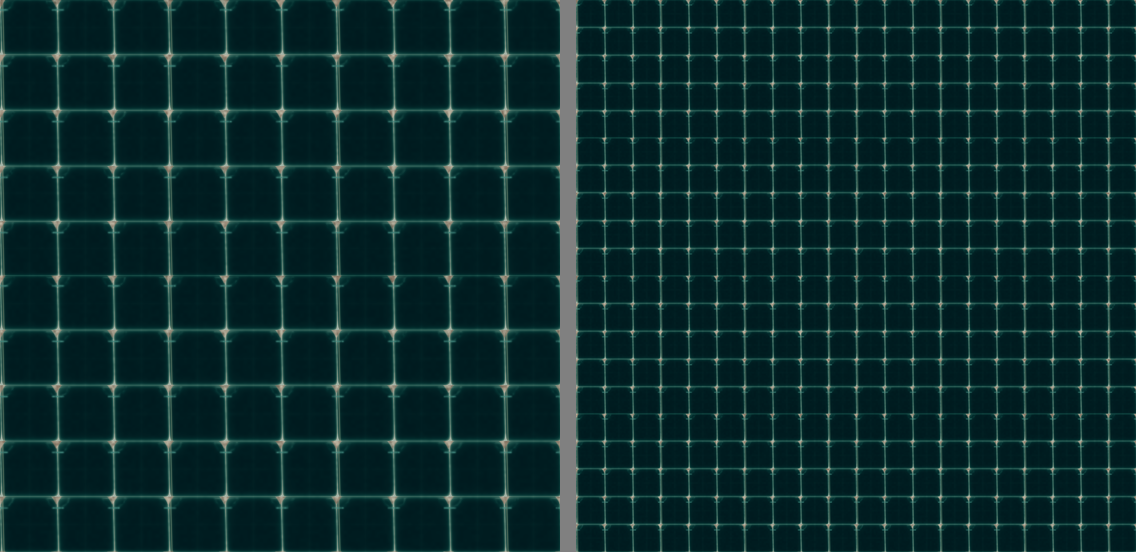
Left, the tile; right, the same tile 2 across and 2 down.
Give the GLSL for this pattern, as a Shadertoy shader.

```glsl
// A ten by ten lattice of glowing pale threads on deep teal, with a warm
// ragged wedge, a half halo and a short broken dash hanging at each crossing.
// Glow from distances drives a colour ramp; rows and columns vary by formula.

const float CELLS = 10.0;

float hash(vec2 p) {
    vec3 h = fract(vec3(p.xyx) * vec3(0.1031, 0.1030, 0.0973));
    h += dot(h, h.yzx + 33.33);
    return fract((h.x + h.y) * h.z);
}

// Value noise that wraps after a whole number of lattice steps.
float wrapNoise(vec2 p, vec2 period) {
    vec2 i = floor(p), f = fract(p);
    f = f * f * (3.0 - 2.0 * f);
    vec2 a = mod(i, period), b = mod(i + 1.0, period);
    return mix(mix(hash(a), hash(vec2(b.x, a.y)), f.x),
               mix(hash(vec2(a.x, b.y)), hash(b), f.x), f.y);
}

// Soft falloff away from a thread.
float glow(float d, float width) {
    return exp(-sqrt(d * d + 0.00003) / width);
}

// Bell curve of the given width.
float bell(float d, float width) {
    return exp(-d * d / (width * width));
}

// Deep teal through sea green to pale mint.
vec3 ramp(float t) {
    vec3 stops[6] = vec3[6](
        vec3(0.00, 0.10, 0.118), vec3(0.01, 0.18, 0.18), vec3(0.09, 0.29, 0.27),
        vec3(0.24, 0.42, 0.38), vec3(0.47, 0.56, 0.50), vec3(0.65, 0.72, 0.67));
    float s = clamp(t, 0.0, 1.0) * 5.0;
    int k = int(min(s, 4.0));
    return mix(stops[k], stops[k + 1], s - float(k));
}

void mainImage(out vec4 fragColor, in vec2 fragCoord) {
    vec2 q = fragCoord / iResolution.xy * CELLS - vec2(0.026, 0.0);
    float aa = 0.7 * CELLS / iResolution.y;

    // Nearest crossing, with rows gently unevenly spaced
    vec2 id = mod(floor(q + 0.5), CELLS);
    vec2 p = q - floor(q + 0.5);
    float turn = 6.28318 * id.y / CELLS;
    p.y -= 0.01 * (sin(turn) - sin(2.0 * turn)) + 0.006;
    float faintRow = 1.0 - step(0.5, mod(id.y, 5.0));
    float doubled = 1.0 - step(0.5, mod(id.x, 3.0));
    float depth = -p.y;
    float mottled = wrapNoise(q * 20.0, vec2(200.0));

    // Horizontal thread: every fifth is thin and dim
    float nearX = exp(-abs(p.x) / 0.14);
    float across = glow(p.y, mix(0.033, 0.02, faintRow))
                 * mix(0.63, 0.48, faintRow) * (0.93 + 0.3 * nearX);

    // Vertical thread: leans within each cell, every third has a warm twin
    float x = p.x - 0.01 - (0.5 - fract(p.y)) * 0.026;
    float nearY = exp(-abs(p.y) / 0.13);
    float bead = 0.94 + 0.12 * wrapNoise(q * vec2(2.0, 18.0), vec2(20.0, 180.0));
    float core = x + 0.018 * doubled;
    float down = (0.34 * bell(core, 0.022) + 0.38 * glow(core, 0.042))
               * (0.95 + 0.3 * nearY) * bead;
    float strand = bell(x - 0.022, 0.018) * mix(0.2, 0.9, doubled);
    down = max(down, 0.54 * strand);
    float light = across + down - across * down;

    // Barely visible weave and grain inside the cells
    vec2 weave = abs(fract(q * 2.0) - 0.5);
    light += 0.04 * (glow(0.5 - weave.x, 0.07) + 0.6 * glow(0.5 - weave.y, 0.05));
    light += 0.03 * (wrapNoise(q * 14.0, vec2(140.0)) + 0.1);

    // Half halo below the crossing, stronger on the right
    float r = length(p - vec2(0.01, 0.0));
    float halo = 0.24 * bell(r, 0.18) + 0.17 * bell(r - 0.2, 0.03) * mottled;
    light += halo * smoothstep(0.0, 0.04, depth)
           * (0.8 + 0.4 * smoothstep(-0.1, 0.15, p.x));

    // Flare climbing above the crossing, and a whisker to its left
    float height = max(p.y, 0.0);
    light += 0.4 * (1.0 - 0.9 * faintRow) * bell(p.x, 0.02 + 0.04 * exp(-height / 0.04))
           * exp(-height / 0.07) * smoothstep(-0.03, 0.0, p.y);
    light += 0.22 * glow(p.y + 0.035, 0.016) * smoothstep(0.16, 0.07, abs(p.x + 0.06));

    vec3 color = ramp(light);
    color = mix(color, vec3(0.37, 0.40, 0.32), 0.5 * strand);

    // Broken dash, soft at both ends
    float dash = bell(depth - 0.205 + 0.02 * faintRow, 0.02)
               * smoothstep(0.13, 0.08, abs(p.x - 0.008));
    float gaps = 0.5 + 0.5 * wrapNoise(q * vec2(30.0, 15.0), vec2(300.0, 150.0));
    color = mix(color, vec3(0.26, 0.53, 0.49), 0.85 * dash * gaps);

    // Warm wedge pointing down, worn by mottling
    float wedgeWidth = 0.09 * pow(max(1.0 - depth / 0.16, 0.0), 1.3);
    float wedge = smoothstep(0.008 + aa, -0.008 - aa, abs(p.x + 0.018) - wedgeWidth)
                * smoothstep(-aa, aa, depth) * smoothstep(0.16, 0.12, depth);
    vec3 warm = mix(vec3(0.50, 0.41, 0.34), vec3(0.78, 0.73, 0.65), mottled);
    color = mix(color, warm, wedge * (0.7 + 0.2 * hash(id + 5.0)));

    fragColor = vec4(color, 1.0);
}
```
